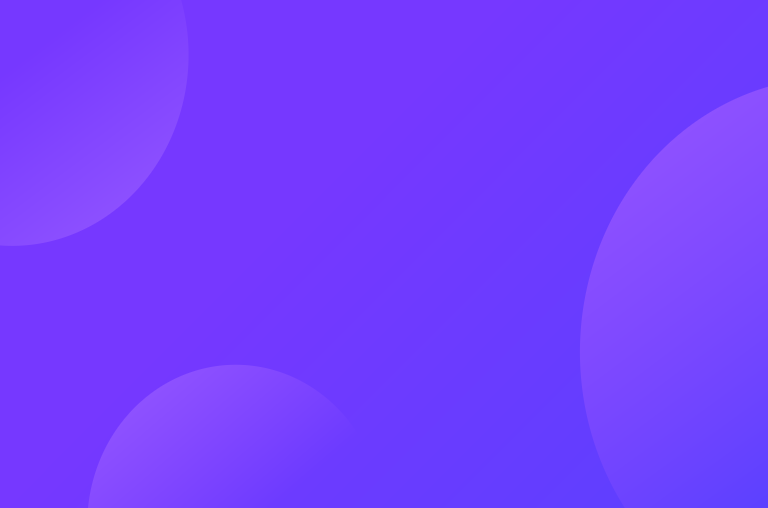
Write a WebGL 1 fragment shader that draws this background.

```glsl
precision highp float;
// A violet backdrop that shifts to blue towards the lower right, with three
// large translucent discs cut off by the borders. Each disc is an ellipse
// distance mask filled with a linear fade from lilac to nothing.

uniform vec2 u_resolution;

// Colours
const vec3 VIOLET = vec3(0.463, 0.218, 1.0);
const vec3 BLUE   = vec3(0.357, 0.251, 1.0);
const vec3 LILAC  = vec3(0.553, 0.317, 1.0);

// Backdrop blend range along the diagonal x + (1 - y)
const float BLEND_START = 0.984;
const float BLEND_END   = 2.512;

// Discs: centre and radii, in canvas heights
const vec2 TOP_CENTRE   = vec2(0.024, 0.892);
const vec2 TOP_RADII    = vec2(0.348, 0.376);
const vec2 LOW_CENTRE   = vec2(0.465, -0.033);
const vec2 LOW_RADII    = vec2(0.293, 0.315);
const vec2 RIGHT_CENTRE = vec2(1.646, 0.307);
const vec2 RIGHT_RADII  = vec2(0.502, 0.541);

// Fades: offsets from the centre where the lilac is (clear, full)
const vec2 TOP_FADE   = vec2(0.017, 0.382);
const vec2 LOW_FADE   = vec2(0.025, -0.300);
const vec2 RIGHT_FADE = vec2(0.171, -0.528);
const vec2 FADE_DIR     = vec2(0.60, -0.80);
const vec2 LOW_FADE_DIR = vec2(0.65, -0.76);

const float ASPECT = 1.515;

// Linear ramp from 0 at a to 1 at b; a may exceed b
float ramp(float a, float b, float x) {
  return clamp((x - a) / (b - a), 0.0, 1.0);
}

// Approximate signed distance to an axis-aligned ellipse
float ellipseDistance(vec2 p, vec2 radii) {
  float k = length(p / radii);
  float slope = length(p / (radii * radii));
  return k * (k - 1.0) / max(slope, 0.0001);
}

// Lays one fading disc over a colour
vec3 addDisc(vec3 base, vec2 p, vec2 centre, vec2 radii, vec2 dir, vec2 fade) {
  vec2 local = p - centre;
  float mask = clamp(0.5 - ellipseDistance(local, radii) * u_resolution.y, 0.0, 1.0);
  float strength = ramp(fade.x, fade.y, dot(local, dir));
  return mix(base, LILAC, mask * strength);
}

void main() {
  // Height is 1; width is held at the design aspect
  vec2 p = gl_FragCoord.xy / u_resolution * vec2(ASPECT, 1.0);

  // Diagonal backdrop
  vec3 colour = mix(VIOLET, BLUE, ramp(BLEND_START, BLEND_END, p.x + 1.0 - p.y));

  // Discs
  colour = addDisc(colour, p, TOP_CENTRE, TOP_RADII, FADE_DIR, TOP_FADE);
  colour = addDisc(colour, p, LOW_CENTRE, LOW_RADII, LOW_FADE_DIR, LOW_FADE);
  colour = addDisc(colour, p, RIGHT_CENTRE, RIGHT_RADII, FADE_DIR, RIGHT_FADE);

  gl_FragColor = vec4(colour, 1.0);
}
```
